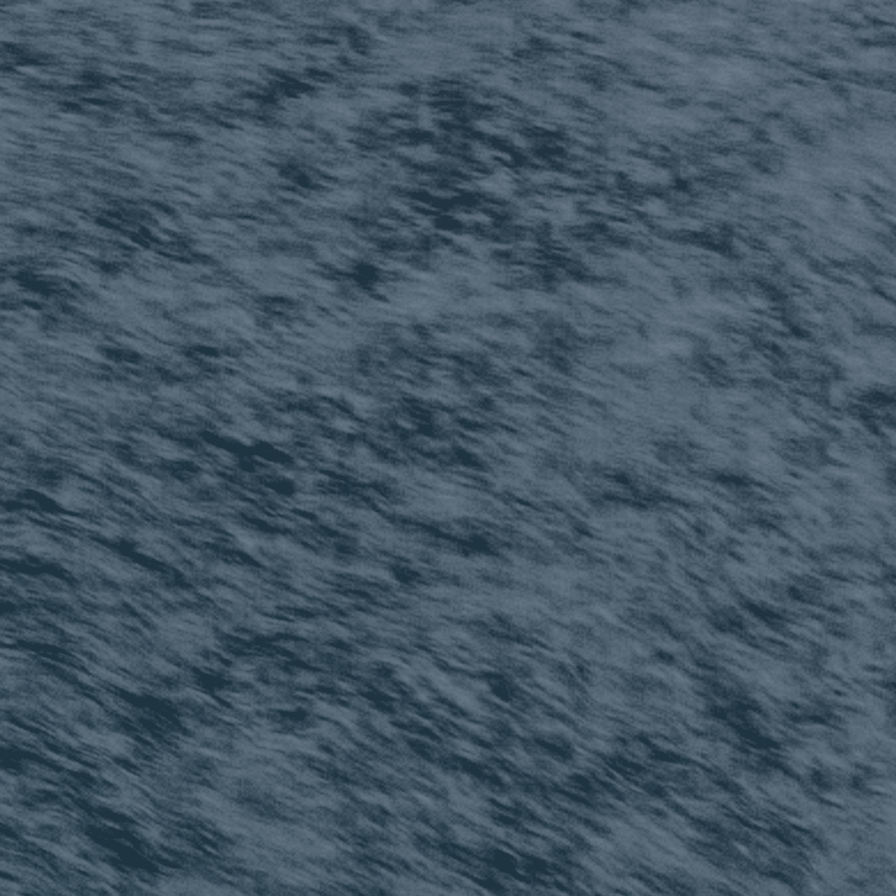
Give the GLSL for this texture, as a WebGL 1 fragment shader.

```glsl
precision highp float;
// Wind-ruffled open sea seen from above: slate-blue water with fine ripples.
// Sheared, stretched value noise is summed from broad crossing swells down to
// small wavelets and grain, then mapped onto a dark-to-light water ramp.

#define SWELL_AMOUNT 0.25
#define CROSS_AMOUNT 0.20
#define WAVELET_AMOUNT 0.31
#define RIPPLE_AMOUNT 0.42
#define FINE_AMOUNT 0.27
#define GRAIN_AMOUNT 0.18
#define BASE_TONE 0.55
#define DEEP_WATER vec3(0.155, 0.235, 0.287)
#define SKY_SHEEN vec3(0.375, 0.440, 0.495)

uniform vec2 u_resolution;

float hash(vec2 cell) {
  return fract(sin(dot(cell, vec2(127.1, 311.7))) * 43758.5453);
}

// Smooth value noise in -1..1
float noise(vec2 p) {
  vec2 cell = floor(p);
  vec2 f = fract(p);
  f = f * f * (3.0 - 2.0 * f);
  float low = mix(hash(cell), hash(cell + vec2(1.0, 0.0)), f.x);
  float high = mix(hash(cell + vec2(0.0, 1.0)), hash(cell + 1.0), f.x);
  return 2.0 * mix(low, high, f.y) - 1.0;
}

// Noise stretched along a line of the given slope; size is length, thickness
float streaks(vec2 p, float slope, vec2 size, float seed) {
  vec2 along = vec2(p.x, p.y - slope * p.x);
  return noise(along / size + seed);
}

void main() {
  vec2 p = gl_FragCoord.xy / u_resolution.y;

  // Gentle bending keeps the wave rows from running perfectly straight
  vec2 bent = p + vec2(0.0, 0.012) * noise(p * 6.0 + 3.7)
                + vec2(0.004, 0.003) * noise(p * 27.0 + 8.1);

  // Ripples fall to the right, steeply below and flatter towards the top
  vec2 flow = bent;
  flow.y += (bent.x - 0.5) * (0.50 - 0.30 * bent.y);

  // Broad swells in two crossing directions
  float swell = streaks(bent, 0.52, vec2(0.19, 0.050), 11.3);
  float crossing = streaks(flow, -0.12, vec2(0.12, 0.036), 23.9);

  // Wavelets and ripples, stronger in the shaded troughs
  float wavelets = streaks(flow, 0.08, vec2(0.048, 0.0145), 41.2);
  float ripples = streaks(flow, -0.03, vec2(0.022, 0.0072), 67.5);
  float fine = streaks(flow, 0.05, vec2(0.0115, 0.0042), 5.8);
  float chop = 1.0 - 0.25 * (swell + crossing);
  float grain = noise(p * 390.0 + 19.4);

  // Light grows towards the upper right
  float light = 0.20 * (p.y - 0.5) + 0.14 * (p.x - 0.5);

  float tone = BASE_TONE + light
    + SWELL_AMOUNT * swell
    + CROSS_AMOUNT * crossing
    + chop * (WAVELET_AMOUNT * wavelets + RIPPLE_AMOUNT * ripples + FINE_AMOUNT * fine)
    + GRAIN_AMOUNT * grain;

  // Compress the brightest sheen, leaving the shadows crisp
  tone = min(tone, 0.75 + 0.6 * (tone - 0.75));
  vec3 color = mix(DEEP_WATER, SKY_SHEEN, clamp(tone, -0.15, 1.15));

  // Slightly greener water in the darker lower left
  color += vec3(-0.04, 0.01, 0.0) * -light;
  gl_FragColor = vec4(color, 1.0);
}
```
